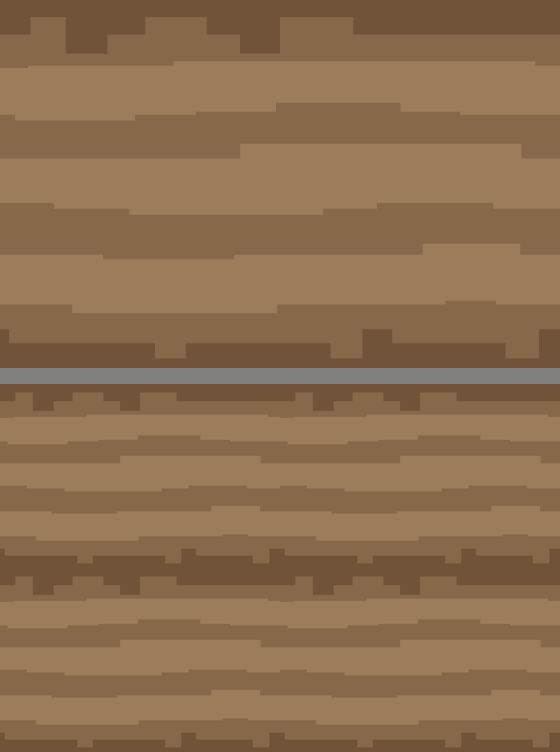
Top, the tile; bottom, the same tile 2 across and 2 down.
A Shadertoy shader for this texture:

```glsl
// Layered brown strata: three pale stepped bands between two dark, toothed borders.

const float TAU = 6.2831853;
const float TOOTH_CELLS = 16.0;   // tooth slots across the canvas
const float ACTIVE_CELLS = 12.0;  // slots that may hold a tooth, the rest stay flat
const int SAMPLES = 4;            // antialiasing samples per axis

const vec3 PALE  = vec3(0.615, 0.488, 0.361);
const vec3 MID   = vec3(0.530, 0.406, 0.290);
const vec3 DARK  = vec3(0.440, 0.326, 0.220);

// Slope at a lattice point, in -1..1
float slopeAt(float i, float period, float seed) {
    i = mod(i, period);
    return 2.0 * fract(seed * i * i + 0.003) - 1.0;
}

// Periodic one-dimensional gradient noise
float gradientNoise(float x, float period, float seed) {
    float i = floor(x), f = x - i;
    float fade = f * f * f * (f * (f * 6.0 - 15.0) + 10.0);
    return mix(slopeAt(i, period, seed) * f,
               slopeAt(i + 1.0, period, seed) * (f - 1.0), fade);
}

// Wrapping flat step: shape = (centre, half width, height)
float plateau(float x, vec3 shape) {
    float offset = abs(fract(x - shape.x + 0.5) - 0.5);
    return shape.z * step(offset, shape.y);
}

// Band edge with one raised and one sunken step
float terrace(float x, float base, vec3 rise, vec3 dip) {
    return base + plateau(x, rise) - plateau(x, dip);
}

// Border edge: noise per slot picks a dip, a rise or the base level
// limits = noise values for (dip, rise), heights = sizes of (dip, rise)
float teeth(float x, float base, float first, float seed, vec2 limits, vec2 heights) {
    float u = x * TOOTH_CELLS + 0.15 * sin(3.0 * TAU * x) - first;
    float cell = floor(mod(u, TOOTH_CELLS));
    float n = gradientNoise(cell + 0.5, TOOTH_CELLS, seed);
    n *= step(cell, ACTIVE_CELLS - 0.5);
    return base - heights.x * step(n, limits.x) + heights.y * step(limits.y, n);
}

float between(float y, float low, float high) {
    return step(low, y) * step(y, high);
}

vec3 strata(vec2 p) {
    // Upper band
    float low = terrace(p.x, 0.6885, vec3(0.604, 0.111, 0.024), vec3(0.134, 0.107, 0.016))
              + plateau(p.x, vec3(0.586, 0.236, 0.008));
    float high = terrace(p.x, 0.8214, vec3(0.633, 0.323, 0.012), vec3(0.025, 0.025, 0.006));
    float pale = between(p.y, low, high);

    // Middle band
    low = terrace(p.x, 0.4325, vec3(0.777, 0.104, 0.016), vec3(0.404, 0.173, 0.016))
        + plateau(p.x, vec3(0.048, 0.048, 0.016));
    high = 0.5694 + plateau(p.x, vec3(0.680, 0.251, 0.040));
    pale += between(p.y, low, high);

    // Lower band
    low = terrace(p.x, 0.1726, vec3(0.8405, 0.045, 0.010), vec3(0.312, 0.183, 0.024));
    high = terrace(p.x, 0.3075, vec3(0.842, 0.087, 0.030), vec3(0.301, 0.117, 0.012));
    pale += between(p.y, low, high);

    // Dark borders
    float ceilingEdge = teeth(p.x, 0.906, 0.0, 0.31, vec2(-0.265, 0.03), vec2(0.052, 0.048));
    float floorEdge = teeth(p.x, 0.0675, 4.3, 0.41, vec2(-0.2, 0.25), vec2(0.042, 0.038));
    float inside = between(p.y, floorEdge, ceilingEdge);

    return mix(DARK, mix(MID, PALE, pale), inside);
}

void mainImage(out vec4 fragColor, in vec2 fragCoord) {
    // Average a grid of samples inside each pixel
    vec3 sum = vec3(0.0);
    for (int j = 0; j < SAMPLES; j++) {
        for (int i = 0; i < SAMPLES; i++) {
            vec2 offset = (vec2(i, j) + 0.5) / float(SAMPLES) - 0.5;
            sum += strata((fragCoord + offset) / iResolution.xy);
        }
    }
    fragColor = vec4(sum / float(SAMPLES * SAMPLES), 1.0);
}
```
